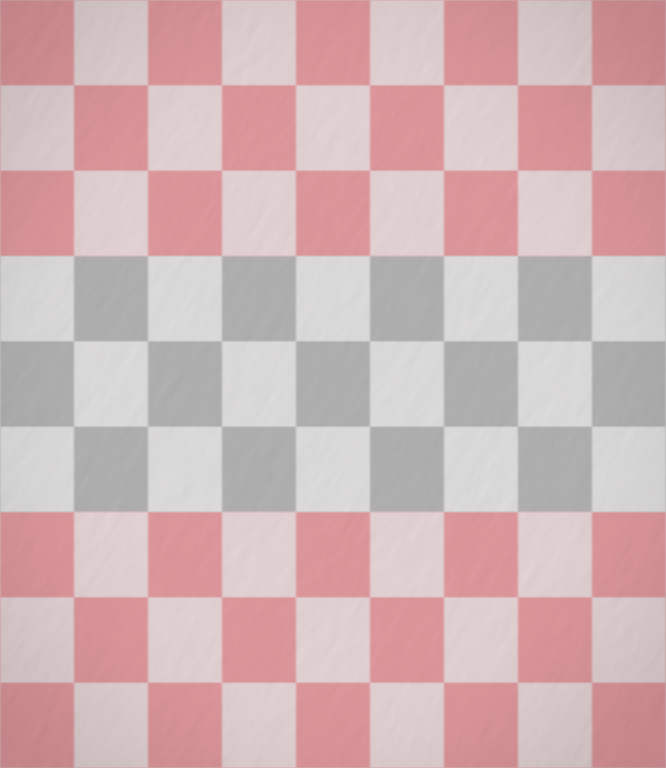
Give the GLSL for this pattern, as a Shadertoy shader.

```glsl
// Nine by nine pink checkerboard with a grey middle band on softly streaked paper
#define CELLS 9.0
#define BAND_HALF 1.5
#define SEAM vec2(0.022, 0.014)
#define PINK vec3(0.860, 0.585, 0.602)
#define BLUSH vec3(0.876, 0.812, 0.818)
#define GREY vec3(0.684, 0.679, 0.680)
#define PALE vec3(0.852, 0.846, 0.848)
#define GRAIN 0.045
#define VIGNETTE 0.11

float hash(vec2 p) {
    p = fract(p * vec2(0.1031, 0.1137));
    p += dot(p, p.yx + 33.33);
    return fract((p.x + p.y) * p.x * 7.31);
}

float valueNoise(vec2 p) {
    vec2 cell = floor(p), f = fract(p);
    f = f * f * (3.0 - 2.0 * f);
    float low = mix(hash(cell), hash(cell + vec2(1, 0)), f.x);
    float high = mix(hash(cell + vec2(0, 1)), hash(cell + vec2(1, 1)), f.x);
    return mix(low, high, f.y);
}

// Fibres stretched along a steep diagonal
float fibres(vec2 p) {
    vec2 across = normalize(vec2(0.86, -0.51));
    vec2 along = vec2(-across.y, across.x);
    vec2 q = vec2(dot(p, across) * 85.0, dot(p, along) * 30.0) + 40.0;
    float sum = 0.0, weight = 0.55;
    for (int i = 0; i < 3; i++) {
        sum += weight * (valueNoise(q) - 0.5);
        q = q * 1.9 + 17.3;
        weight *= 0.5;
    }
    return sum;
}

void mainImage(out vec4 fragColor, in vec2 fragCoord) {
    vec2 uv = fragCoord / iResolution.xy;
    vec2 grid = uv * CELLS;
    vec2 pixel = CELLS / iResolution.xy;

    // Checker as a product of two softened square waves
    vec2 soft = max(SEAM, 0.5 * pixel);
    vec2 wave = clamp(sin(3.14159 * grid) / (3.14159 * soft), -1.0, 1.0);
    float checker = 0.5 + 0.5 * wave.x * wave.y;

    // Grey rows across the middle
    float edge = abs(grid.y - 0.5 * CELLS) - BAND_HALF;
    float band = 1.0 - smoothstep(-soft.y, soft.y, edge);
    vec3 dark = mix(PINK, GREY, band);
    vec3 light = mix(BLUSH, PALE, band);
    vec3 color = mix(light, dark, checker);

    // Embossed paper relief
    vec2 p = fragCoord / iResolution.y;
    float relief = fibres(p) - 0.7 * fibres(p + vec2(0.004, -0.003));
    color *= 1.0 + GRAIN * relief;

    // Darker corners
    vec2 centered = 2.0 * uv - 1.0;
    float corner = smoothstep(0.45, 2.0, dot(centered, centered));
    color *= 1.0 - VIGNETTE * corner;

    fragColor = vec4(color, 1.0);
}
```
